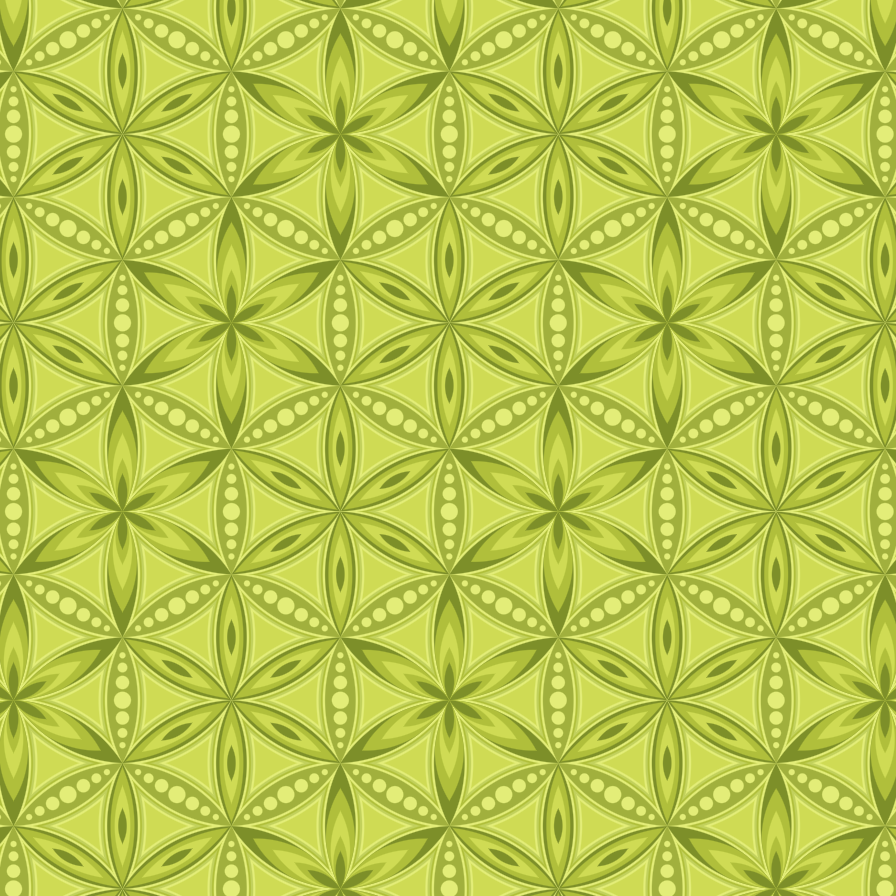
Write a WebGL 2 fragment shader that draws this pattern.

```glsl
#version 300 es
precision highp float;

#define EDGE 0.1404                  // lattice edge, in canvas widths
#define ORIGIN vec2(0.1367, 0.8503)  // centre of one ringed flower
#define PETAL_WIDTH 0.122            // half width, in edges
#define DOT_RADIUS 0.068
#define DOT_SHRINK 0.0145
#define SOFTNESS 1.25

uniform vec2 u_resolution;
out vec4 fragColor;

const vec3 DARK  = vec3(0.49, 0.56, 0.16);
const vec3 OLIVE = vec3(0.63, 0.69, 0.24);
const vec3 GREEN = vec3(0.69, 0.75, 0.23);
const vec3 SOFT  = vec3(0.76, 0.82, 0.36);
const vec3 LIME  = vec3(0.81, 0.86, 0.33);
const vec3 PALE  = vec3(0.89, 0.93, 0.47);

const float SQRT3 = 1.7320508;
const float PI = 3.14159265;

// Distance to a lens lying along x.
float lens(vec2 p, float halfLength, float halfWidth) {
    float radius = (halfLength * halfLength + halfWidth * halfWidth) / (2.0 * halfWidth);
    return length(vec2(p.x, abs(p.y) + radius - halfWidth)) - radius;
}

// Lens growing from the flower centre, kept inside the petal.
float leaf(vec2 p, float halfLength, float halfWidth, float petal) {
    return max(lens(p - vec2(halfLength, 0.0), halfLength, halfWidth), petal);
}

void paint(inout vec3 color, vec3 ink, float dist, float blur) {
    color = mix(color, ink, clamp(0.5 - dist / blur, 0.0, 1.0));
}

// Nested curved triangles, by distance from the nearest petal.
vec3 triangleBands(float dist, float blur) {
    vec3 color = PALE;
    paint(color, GREEN, 0.018 - dist, blur);
    paint(color, SOFT, 0.033 - dist, blur);
    paint(color, PALE, 0.051 - dist, blur);
    paint(color, LIME, 0.068 - dist, blur);
    return color;
}

void paintRinged(inout vec3 color, vec2 p, float petal, float blur) {
    vec2 q = p - vec2(0.5, 0.0);
    paint(color, DARK, petal, blur);
    paint(color, GREEN, lens(q, 0.47, 0.095), blur);
    paint(color, LIME, lens(q, 0.32, 0.062), blur);
    paint(color, DARK, lens(q, 0.14, 0.034), blur);
}

void paintLeafy(inout vec3 color, vec2 p, float petal, float blur) {
    paint(color, DARK, petal, blur);
    paint(color, GREEN, leaf(p, 0.40, 0.115, petal), blur);
    paint(color, LIME, leaf(p, 0.31, 0.077, petal), blur);
    paint(color, GREEN, leaf(p, 0.21, 0.055, petal), blur);
    paint(color, DARK, leaf(p, 0.15, 0.038, petal), blur);
}

void paintDotted(inout vec3 color, vec2 p, float petal, float blur) {
    paint(color, OLIVE, petal, blur);
    for (int i = 0; i < 4; i++) {
        float k = float(i);
        float offset = k * (0.152 - 0.011 * k);
        float dotDist = length(vec2(abs(p.x) - offset, p.y)) - (DOT_RADIUS - DOT_SHRINK * k);
        paint(color, PALE, dotDist, blur);
    }
}

void main() {
    float side = min(u_resolution.x, u_resolution.y);
    vec2 p = (gl_FragCoord.xy / side - ORIGIN) / EDGE;
    float blur = SOFTNESS / (side * EDGE);

    // Nearest flower centre among two interleaved grids.
    vec2 grid = vec2(SQRT3, 3.0);
    vec2 cellA = floor(p / grid + 0.5);
    vec2 cellB = floor(p / grid) + 0.5;
    vec2 toA = p - cellA * grid;
    vec2 toB = p - cellB * grid;
    bool nearA = dot(toA, toA) < dot(toB, toB);
    vec2 cell = nearA ? cellA : cellB;
    vec2 local = nearA ? toA : toB;
    bool ringed = mod(floor(cell.x - cell.y + 0.5), 2.0) < 0.5;

    // Fold six petals onto the x axis.
    float angle = atan(local.x, local.y);
    angle = abs(mod(angle + PI / 6.0, PI / 3.0) - PI / 6.0);
    vec2 folded = length(local) * vec2(cos(angle), sin(angle));

    // Frame of the dotted petal on the hexagon side.
    vec2 normal = vec2(0.5 * SQRT3, 0.5);
    vec2 rim = vec2(dot(folded, vec2(-normal.y, normal.x)), dot(folded, normal) - 0.5 * SQRT3);

    float petal = lens(folded - vec2(0.5, 0.0), 0.5, PETAL_WIDTH);
    float dotted = lens(rim, 0.5, PETAL_WIDTH);

    vec3 color = triangleBands(min(petal, dotted), blur);
    paintDotted(color, rim, dotted, blur);
    if (ringed) paintRinged(color, folded, petal, blur);
    else paintLeafy(color, folded, petal, blur);

    fragColor = vec4(color, 1.0);
}
```
